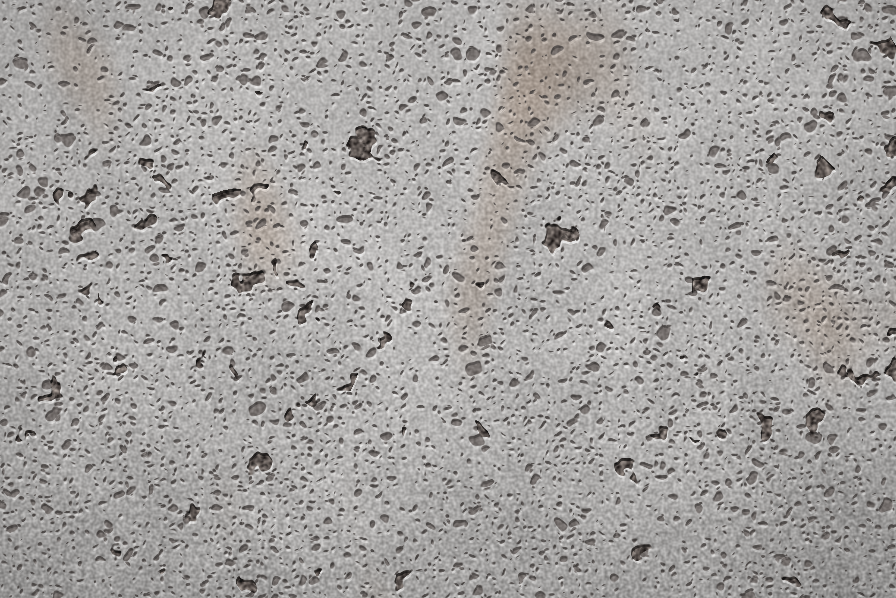
Give the GLSL for this texture, as a Shadertoy shader.

```glsl
vec2 hash2(vec2 p) {
    vec3 q = fract(p.xyx * vec3(.1031, .1030, .0973));
    q += dot(q, q.yzx + 33.33);
    return fract((q.xx + q.yz) * q.zy);
}

float cornerSlope(vec2 id, vec2 offset) {
    float angle = 6.2832 * hash2(id + 19.7).x;
    return dot(vec2(cos(angle), sin(angle)), offset);
}

float gradientNoise(vec2 p) {
    vec2 id = floor(p), f = fract(p);
    vec2 u = f * f * f * (f * (f * 6. - 15.) + 10.);
    float low = mix(cornerSlope(id, f), cornerSlope(id + vec2(1, 0), f - vec2(1, 0)), u.x);
    float high = mix(cornerSlope(id + vec2(0, 1), f - vec2(0, 1)), cornerSlope(id + 1., f - 1.), u.x);
    return 1.4 * mix(low, high, u.y);
}

vec2 warp(vec2 p) {
    return vec2(gradientNoise(p), gradientNoise(p + 71.3));
}

// Signed distance to scattered, tilted ellipses, one per occupied cell
float scatteredHoles(vec2 p, float cells, float share, float size) {
    float nearest = 1.;
    for (int j = -1; j <= 1; j++)
    for (int i = -1; i <= 1; i++) {
        vec2 id = floor(p * cells) + vec2(i, j);
        vec2 pick = hash2(id + cells * 7.), place = hash2(id + cells * 13. + 50.);
        float density = share * (1. + .7 * gradientNoise(id * 5. / cells));
        if (pick.x > density) continue;
        vec2 q = p * cells - id - .2 - .6 * place;
        float tilt = mix(-.5, 1., pick.y), rank = pick.x / density;
        q = mat2(cos(tilt), -sin(tilt), sin(tilt), cos(tilt)) * q;
        q.y *= 1.1 + .9 * place.x;
        nearest = min(nearest, (length(q) - size * mix(.4, 1., rank * rank)) / cells);
    }
    return nearest;
}

float cavityDistance(vec2 p) {
    vec2 left = (p - vec2(.4, .5)) / vec2(.2, .26);
    vec2 right = (p - vec2(1.34, .5)) / vec2(.18, .4);
    float cluster = exp(-dot(left, left)) + .7 * exp(-dot(right, right));
    vec2 q = p + .025 * warp(p * 22.) + .009 * warp(p * 65.);
    return min(scatteredHoles(q, 9., .09 + .4 * cluster, .3),
               scatteredHoles(q + 3.7, 17., .07 + .22 * cluster, .33));
}

float pitDistance(vec2 p) {
    vec2 q = p + .006 * warp(p * 48.);
    float fine = scatteredHoles(q, 78., .5, .42);
    float medium = scatteredHoles(q + 5.1, 42., .32, .42);
    float coarse = scatteredHoles(q + 9.4, 22., .13, .34);
    return min(fine, min(medium, coarse));
}

// x: shallow pits, y: deep cavities
vec2 holeCover(vec2 p) {
    float soft = max(.0016, .6 / iResolution.y);
    return 1. - smoothstep(vec2(-soft), vec2(soft), vec2(pitDistance(p), cavityDistance(p)));
}

void mainImage(out vec4 fragColor, in vec2 fragCoord) {
    vec2 p = fragCoord / iResolution.y;
    vec2 centred = fragCoord / iResolution.xy - .5;

    // Cement surface: broad light, cloudy tone and brown stains
    float tone = .725 - .24 * dot(centred, centred) + .07 * centred.y;
    tone += .04 * gradientNoise(p * 4.) + .03 * gradientNoise(p * 13.);
    vec3 color = tone * vec3(1., .992, .985);
    float stain = smoothstep(.2, .75, gradientNoise(p * vec2(5., 2.5) + 4.3));
    color *= mix(vec3(1), vec3(.9, .84, .79), stain);

    // Sandy grain, stronger toward the bottom
    float grain = .6 * gradientNoise(p * 105.) + .7 * gradientNoise(p * 190. + 31.);
    color += grain * mix(.17, .11, p.y);

    // Pits and rough cavity floors
    vec2 cover = holeCover(p);
    float rubble = gradientNoise(p * 85.) + .7 * gradientNoise(p * 160.);
    vec3 pitColor = vec3(.42, .395, .385) + .12 * grain;
    vec3 floorColor = vec3(.37, .34, .325) + .27 * rubble * vec3(1., .96, .92);
    color = mix(color, pitColor, .85 * cover.x);
    color = mix(color, floorColor, cover.y);

    // Shaded upper lips and bright lower rims
    vec2 above = holeCover(p + vec2(-.0012, .0045));
    vec2 relief = above - cover;
    color += .1 * max(relief.x, 0.) + .15 * max(relief.y, 0.) * (1. - cover.x);
    color *= 1. - .3 * max(-relief.x, 0.) * cover.x - .55 * max(-relief.y, 0.);

    fragColor = vec4(clamp(color, .08, .9), 1.);
}
```
